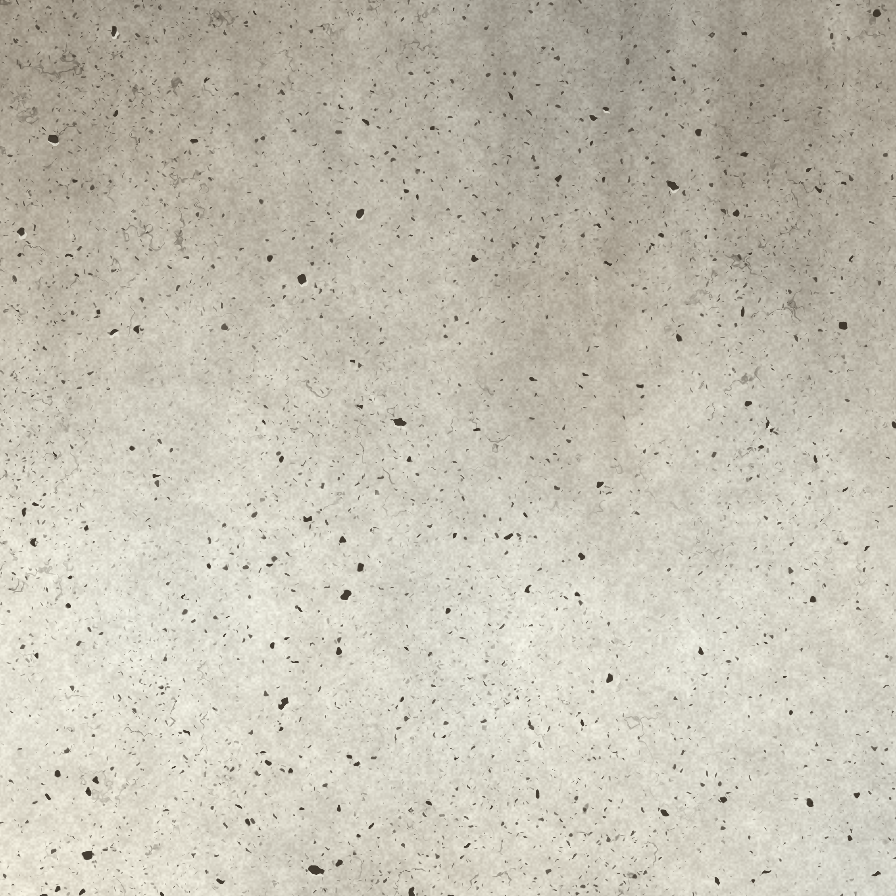
Write a three.js fragment shader that draws this texture.

```glsl
varying vec2 vUv;

const vec3 PALE_CEMENT = vec3(0.85, 0.84, 0.79);
const vec3 DARK_STAIN = vec3(0.52, 0.49, 0.44);
const vec3 PORE_SHADOW = vec3(0.20, 0.17, 0.13);
const vec3 LIT_RIM = vec3(0.93, 0.92, 0.87);
const vec3 WARM_TINT = vec3(0.016, 0.0, -0.016);
const float EDGE = 0.0008;

float hash(vec2 p) {
  vec3 q = fract(p.xyx * 0.1031);
  q += dot(q, q.yzx + 33.33);
  return fract((q.x + q.y) * q.z);
}

float noise(vec2 p) {
  vec2 cell = floor(p);
  vec2 f = fract(p);
  f = f * f * (3.0 - 2.0 * f);
  float low = mix(hash(cell), hash(cell + vec2(1.0, 0.0)), f.x);
  float high = mix(hash(cell + vec2(0.0, 1.0)), hash(cell + 1.0), f.x);
  return mix(low, high, f.y);
}

float fbm(vec2 p) {
  float sum = 0.0;
  float amplitude = 0.5;
  for (int i = 0; i < 5; i++) {
    sum += amplitude * noise(p);
    p = p * 2.03 + 17.7;
    amplitude *= 0.5;
  }
  return sum;
}

vec2 rotate(vec2 p, float angle) {
  float c = cos(angle);
  float s = sin(angle);
  return vec2(c * p.x - s * p.y, s * p.x + c * p.y);
}

// Coverage of scattered, stretched pits; share is the fraction of filled cells
float pores(vec2 p, float cells, float share, float radius, float seed) {
  vec2 home = floor(p * cells);
  float cover = 0.0;
  for (int y = -1; y <= 1; y++) {
    for (int x = -1; x <= 1; x++) {
      vec2 cell = home + vec2(float(x), float(y));
      vec2 id = cell + seed;
      vec2 centre = (cell + vec2(hash(id), hash(id + 57.0))) / cells;
      float chance = share * (0.3 + 1.4 * noise(centre * 7.0 + seed));
      float size = radius * mix(0.45, 1.0, hash(id + 7.0));
      vec2 d = rotate(p - centre, 6.2832 * hash(id + 19.0));
      d.y *= mix(1.0, 2.4, hash(id + 31.0));
      float pit = 1.0 - smoothstep(size - EDGE, size + EDGE, length(d));
      cover = max(cover, pit * step(hash(id + 43.0), chance));
    }
  }
  return cover;
}

// Thin broken lines along the middle level of a noise field
float hairlines(vec2 p, float scale, float width) {
  float level = abs(fbm(p * scale) - 0.48);
  float broken = smoothstep(0.5, 0.7, noise(p * scale * 2.3 + 5.0));
  return broken * (1.0 - smoothstep(0.0, width, level));
}

// Vertical weathering that runs down from the top edge
float weathering(vec2 p) {
  float fall = smoothstep(0.3, 1.05, p.y + 0.25 * (noise(vec2(p.x * 6.0, 3.0)) - 0.5));
  float broad = fbm(vec2(p.x * 6.0 + 2.0, p.y * 1.3));
  float narrow = fbm(vec2(p.x * 32.0, p.y * 2.5 + 9.0));
  return fall * (0.1 + 1.1 * broad + 0.7 * narrow);
}

float grain(vec2 p) {
  float fine = noise(p * 430.0) - 0.5;
  float coarse = noise(p * 190.0 + 31.0) - 0.5;
  return 0.6 * fine + 0.4 * coarse;
}

void main() {
  vec2 uv = vUv;
  vec2 jitter = vec2(noise(uv * 210.0), noise(uv * 210.0 + 71.0)) - 0.5;
  vec2 rough = uv + 0.0045 * jitter;

  // Cement body
  float cloud = fbm(uv * vec2(5.0, 3.5) + 11.0) - 0.48;
  float mottle = fbm(uv * 38.0) - 0.48;
  float tone = 1.0 - 0.58 * weathering(uv);
  tone += 0.45 * cloud + 0.3 * mottle + 0.42 * grain(uv);
  vec3 color = mix(DARK_STAIN, PALE_CEMENT, tone);
  color += WARM_TINT * 2.0 * (fbm(uv * 3.0 + 40.0) - 0.45);

  // Faint cracks and dust gathered in patches
  float patches = smoothstep(0.38, 0.68, fbm(uv * 6.0 + 23.0));
  float cracks = hairlines(rough, 24.0, 0.022) * patches;
  float dust = pores(rough, 150.0, 0.3, 0.0017, 211.0);
  color = mix(color, PORE_SHADOW, 0.4 * cracks);
  color = mix(color, PORE_SHADOW, dust * mix(0.25, 0.55, patches));

  // Pits from small to large, the large ones lit on their lower lip
  float small = pores(rough, 62.0, 0.27, 0.0027, 101.0);
  float medium = pores(rough, 26.0, 0.22, 0.0046, 157.0);
  float large = pores(rough, 10.0, 0.14, 0.0085, 307.0);
  float lip = pores(rough + vec2(-0.001, 0.003), 10.0, 0.14, 0.0085, 307.0);
  color = mix(color, LIT_RIM, 0.7 * lip);
  color = mix(color, PORE_SHADOW, 0.7 * small);
  color = mix(color, PORE_SHADOW, 0.9 * max(medium, large));

  gl_FragColor = vec4(color, 1.0);
}
```
